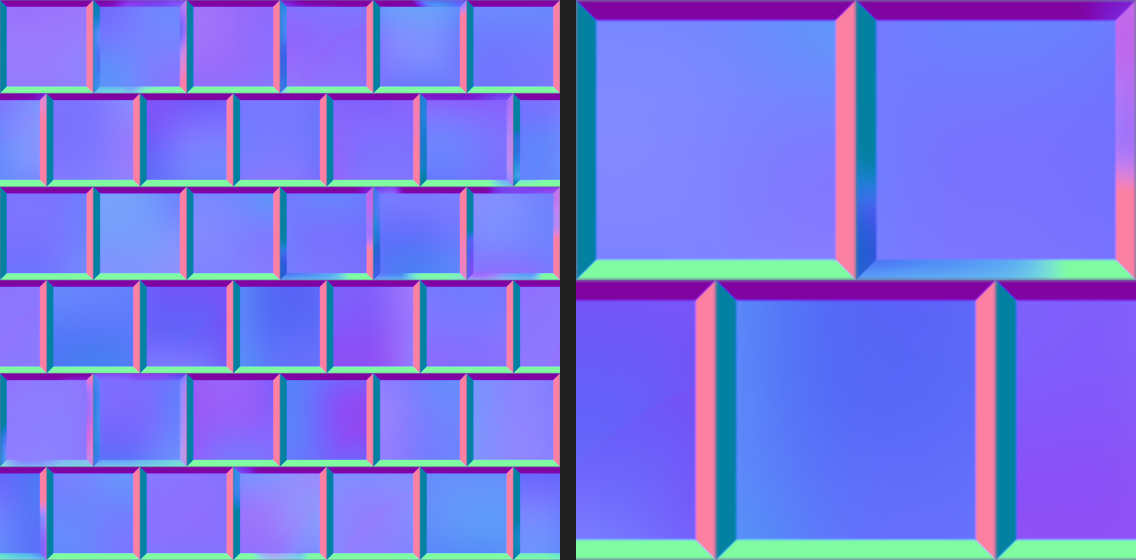
Left, the full canvas; right, a detail of the centre.
Give the GLSL for this texture map, as a three.js fragment shader.

```glsl
// Normal map of bevelled square tiles in running bond, six across and six down.
// Each tile gets a mitred bevel, a softly warped face and, now and then, worn
// edges; all tilts are summed as XY slopes and encoded as a unit normal.

varying vec2 vUv;

const float TILES = 6.0;
const float BEVEL_WIDTH = 0.073;   // in tile units, as are the widths below
const float BEVEL_TILT = 0.965;
const float JOINT_HALF = 0.005;
const float SOFT = 0.008;
const vec3 JOINT_COLOR = vec3(0.44, 0.47, 0.62);

float hash(vec2 p) {
  return fract(sin(dot(p, vec2(127.1, 311.7))) * 43758.5453);
}

float noise(vec2 p) {
  vec2 i = floor(p);
  vec2 f = fract(p);
  f = f * f * f * (f * (f * 6.0 - 15.0) + 10.0);
  float low = mix(hash(i), hash(i + vec2(1.0, 0.0)), f.x);
  float high = mix(hash(i + vec2(0.0, 1.0)), hash(i + vec2(1.0, 1.0)), f.x);
  return mix(low, high, f.y);
}

// Two independent noises, centred on zero
vec2 signedNoise(vec2 p) {
  return vec2(noise(p), noise(p + vec2(37.2, 91.7))) - 0.5;
}

vec2 hash2(vec2 p) {
  return vec2(hash(p + 3.1), hash(p + 8.7));
}

// Slope of the tile face: a fixed lean plus a warp, strongest on one diagonal
vec2 faceTilt(vec2 p, vec2 id) {
  vec2 seed = hash2(id) * 60.0;
  float warp = mix(0.35, 1.1, hash(id + 5.3));
  vec2 lean = (hash2(id + 21.4) - 0.5) * 0.55;
  vec2 s = lean + signedNoise(p * 1.15 + seed) * warp;
  return vec2(-0.04, -0.03) + s.x * vec2(0.5, -0.5) + s.y * vec2(0.36, 0.32);
}

// Faint curved ridge crossing a few of the faces
float arcRidge(vec2 p, vec2 id) {
  vec2 centre = vec2(1.2, -0.5) + 0.3 * hash2(id + 44.0);
  float d = length(p - centre) - 1.1;
  float fade = smoothstep(-0.2, 0.0, d) * (1.0 - smoothstep(0.0, SOFT, d));
  return fade * step(0.85, hash(id + 61.0));
}

// Outward slope of the nearest side, with a smoothed mitre at the corners
vec2 bevelTilt(vec2 p, vec2 edge) {
  vec2 side = sign(p - 0.5) * vec2(1.0, -1.0);
  float horizontal = smoothstep(-SOFT, SOFT, edge.x - edge.y);
  return BEVEL_TILT * mix(vec2(side.x, 0.0), vec2(0.0, side.y), horizontal);
}

// Patches where the bevel has been rubbed away, on some tiles only
float wearAmount(vec2 p, vec2 id) {
  float patchNoise = noise(p * 1.6 + hash2(id + 12.6) * 80.0);
  return smoothstep(0.5, 0.75, patchNoise) * step(0.55, hash(id + 17.9));
}

vec3 encodeNormal(vec2 tilt) {
  float z = sqrt(max(0.0, 1.0 - dot(tilt, tilt)));
  return 0.5 + 0.5 * normalize(vec3(tilt, z));
}

void main() {
  // Running bond: every other row slides by half a tile
  vec2 grid = vUv * TILES;
  float row = floor(grid.y);
  grid.x += 0.5 * (1.0 - mod(row, 2.0));
  vec2 id = mod(floor(grid), TILES);
  vec2 p = fract(grid);
  vec2 edge = min(p, 1.0 - p);
  float nearest = min(edge.x, edge.y);

  // Face
  vec2 face = faceTilt(p, id);
  face += arcRidge(p, id) * vec2(0.035, -0.035);

  // Bevel, softened towards the face where worn
  vec2 bevel = bevelTilt(p, edge);
  vec2 rubbed = face + 0.7 * signedNoise(p * 2.5 + id * 7.3) + 0.25 * bevel;
  float inward = mix(0.7, 1.0, smoothstep(0.0, BEVEL_WIDTH, nearest));
  bevel = mix(bevel, rubbed, wearAmount(p, id) * inward);
  float onFace = smoothstep(BEVEL_WIDTH - SOFT, BEVEL_WIDTH + SOFT, nearest);

  // Thin joint between tiles
  vec3 color = encodeNormal(mix(bevel, face, onFace));
  float joint = 1.0 - smoothstep(JOINT_HALF - SOFT, JOINT_HALF + SOFT, nearest);
  gl_FragColor = vec4(mix(color, JOINT_COLOR, 0.8 * joint), 1.0);
}
```
